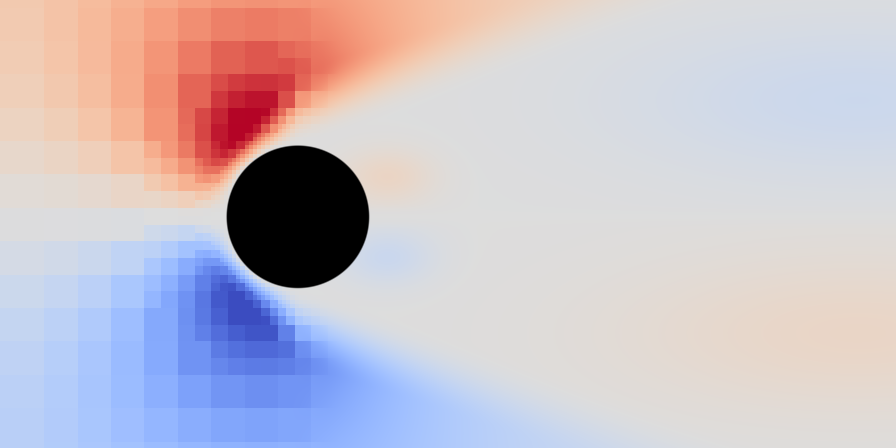
A Shadertoy shader for this background:

```glsl
// Cross-stream velocity of a flow around a black disc, on a cell grid refined near it.

const vec2 DISC_CENTER = vec2(0.665, 0.516);
const float DISC_RADIUS = 0.159;
const vec2 GRID_ORIGIN = vec2(0.0245, 0.0145);
const float COARSE_CELL = 0.0745;

const vec3 NEUTRAL = vec3(0.865);
const vec3 WARM = vec3(0.957, 0.604, 0.484);
const vec3 DEEP_RED = vec3(0.706, 0.016, 0.150);
const vec3 COOL = vec3(0.553, 0.690, 0.996);
const vec3 DEEP_BLUE = vec3(0.230, 0.299, 0.754);

// Quadratic through three colours at t = 0, 0.5 and 1
vec3 ramp(vec3 a, vec3 b, vec3 c, float t) {
    return a * (1.0 - t) * (1.0 - 2.0 * t) + b * 4.0 * t * (1.0 - t) + c * t * (2.0 * t - 1.0);
}

vec3 divergingColor(float v) {
    float t = min(abs(v), 1.0);
    return v > 0.0 ? ramp(NEUTRAL, WARM, DEEP_RED, t) : ramp(NEUTRAL, COOL, DEEP_BLUE, t);
}

float blob(vec2 p, vec2 center, vec2 size) {
    vec2 q = (p - center) / size;
    return exp(-dot(q, q));
}

// Snap to the centre of a cell; cells halve as they approach the disc
vec2 snapToCell(vec2 uv) {
    float size = COARSE_CELL;
    float limit = 0.36;
    vec2 cell = uv;
    for (int level = 0; level < 4; level++) {
        cell = (floor((uv - GRID_ORIGIN) / size) + 0.5) * size + GRID_ORIGIN;
        if (length(cell - DISC_CENTER) > limit) break;
        size *= 0.5;
        limit = mix(limit, 0.16, 0.55);
    }
    return cell;
}

// Signed field, antisymmetric about the axis of the disc
float velocity(vec2 p) {
    vec2 q = vec2(p.x, abs(p.y));

    // Upstream lobe, cut off by the wake and by the layer at the wall
    float lobe = 0.33 * q.y / (dot(q + vec2(0.08, 0.0), q + vec2(0.08, 0.0)) + 0.02);
    float wakeEdge = 0.13 + min(0.33 * q.x, 1.1 * q.x);
    lobe *= smoothstep(0.02, 0.2, q.y - wakeEdge);
    lobe *= 1.0 - exp(-max(length(q) - DISC_RADIUS, 0.0) / 0.02);
    float v = pow(max(lobe, 0.0), 1.25);

    // Faint near-wake and far-wake lobes
    v += 0.12 * blob(q, vec2(0.2, 0.09), vec2(0.10, 0.06));
    v -= 0.11 * blob(q, vec2(1.25, 0.26), vec2(0.52, 0.17));
    return v * sign(p.y) * smoothstep(0.0, 0.03, q.y);
}

void mainImage(out vec4 fragColor, in vec2 fragCoord) {
    vec2 uv = fragCoord / iResolution.y;

    // Blocky cells upstream, smooth field downstream
    vec2 cell = snapToCell(vec2(max(uv.x, 0.03), uv.y));
    float smoothness = smoothstep(-0.02, 0.1, uv.x - DISC_CENTER.x);
    vec2 p = mix(cell, uv, smoothness) - DISC_CENTER;
    vec3 color = divergingColor(velocity(p));

    // Solid disc
    float edge = length(uv - DISC_CENTER) - DISC_RADIUS;
    float pixel = 1.0 / iResolution.y;
    color *= smoothstep(-pixel, pixel, edge);

    fragColor = vec4(color, 1.0);
}
```
